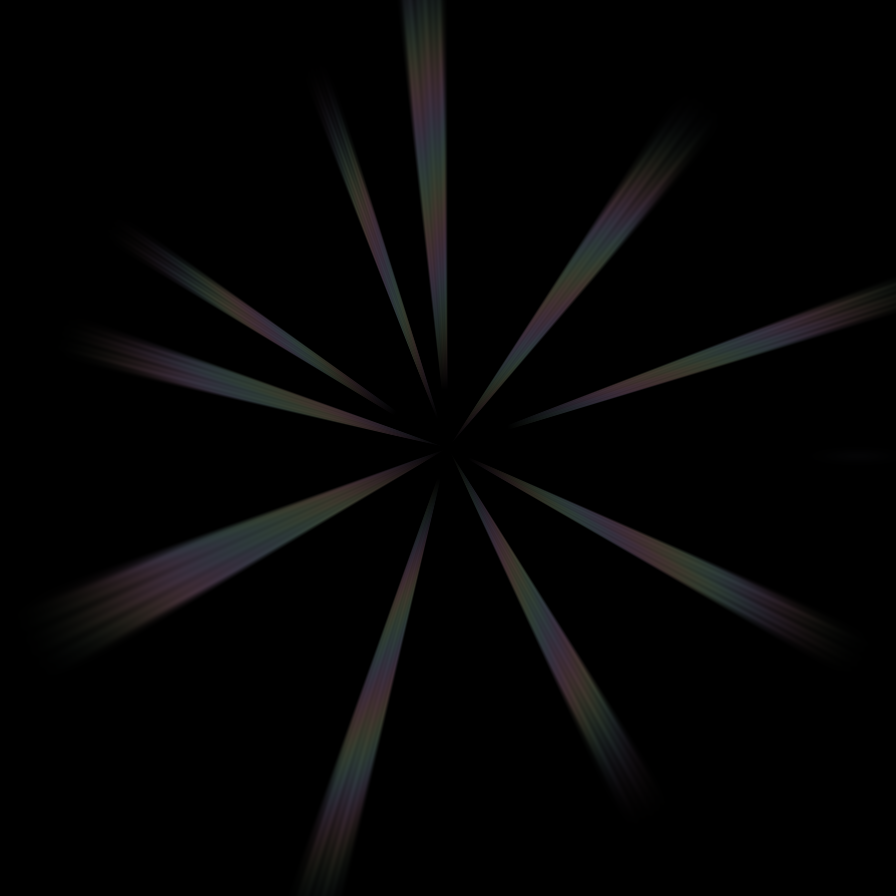
Give the GLSL for this background, as a WebGL 1 fragment shader.

```glsl
precision highp float;
// Ten thin prismatic light beams fan out from the centre of a black field.
// Each beam is a polar wedge with soft ends, tinted by a cosine spectrum that
// cycles along its length and broken up by fine layered-sine streaks.

uniform vec2 u_resolution;

const float TAU = 6.2831853;

// Muted iridescent tint: reddest at whole turns, then green, then blue.
vec3 spectrum(float turn) {
  return vec3(0.205, 0.197, 0.2) + vec3(0.035, 0.028, 0.032) * cos(TAU * (turn - vec3(0.0, 0.36, 0.68)));
}

// Fine lengthwise filaments, from sines of the position across the beam.
float streaks(float across, float seed) {
  return 0.5 + 0.25 * sin(across * 9.0 + seed) + 0.25 * sin(across * 21.0 + seed * 2.3);
}

// Wedge in polar space: axis and half width in degrees, inner and outer radius,
// the radius where the tint is reddest, and the length of one colour cycle.
vec3 beam(vec2 p, float axis, float halfWidth, float inner, float outer, float redRadius, float cycle) {
  float a = radians(axis);
  vec2 q = vec2(dot(p, vec2(cos(a), sin(a))), dot(p, vec2(-sin(a), cos(a))));
  float r = length(p);
  float across = atan(q.y, q.x) / radians(halfWidth);

  // Edges stay crisp near the centre and feather towards the outer end.
  float farness = smoothstep(outer * 0.5, outer, r);
  float pixel = 1.0 / min(u_resolution.x, u_resolution.y);
  float feather = max(0.28 + 0.4 * farness, pixel / (radians(halfWidth) * r + 0.0001));
  float edge = 1.0 - smoothstep(1.08 - feather, 1.08, abs(across));

  float along = smoothstep(inner - 0.015, inner + 0.13, r);
  along = sqrt(along) * (1.0 - smoothstep(outer * 0.6, outer, r));
  float filament = 1.0 - (0.12 + 0.45 * farness) * streaks(across, axis);

  float turn = (r - redRadius) / cycle + 0.13 * across + 0.03 * sin(across * 7.0 + axis);
  return spectrum(turn) * edge * along * filament * 1.1;
}

void main() {
  vec2 p = (gl_FragCoord.xy - 0.5 * u_resolution) / min(u_resolution.x, u_resolution.y);
  vec3 color = vec3(0.0);

  // Upper half, counterclockwise from the right
  color += beam(p,  18.9, 2.2, 0.085, 0.62, 0.22, 0.24);
  color += beam(p,  53.2, 3.9, 0.020, 0.49, 0.20, 0.16);
  color += beam(p,  93.3, 3.1, 0.080, 0.64, 0.41, 0.17);
  color += beam(p, 109.3, 2.1, 0.050, 0.46, 0.27, 0.18);
  color += beam(p, 146.6, 2.3, 0.085, 0.46, 0.27, 0.15);
  color += beam(p, 163.7, 3.4, 0.020, 0.46, 0.11, 0.27);

  // Lower half
  color += beam(p, 205.2, 5.7, 0.020, 0.53, 0.08, 0.31);
  color += beam(p, 253.6, 3.3, 0.050, 0.59, 0.30, 0.15);
  color += beam(p, 298.5, 3.8, 0.020, 0.48, 0.29, 0.16);
  color += beam(p, 333.2, 3.3, 0.040, 0.53, 0.25, 0.19);

  // Barely visible haze near the right border
  vec2 haze = (p - vec2(0.457, -0.009)) / vec2(0.035, 0.007);
  color += vec3(0.015, 0.016, 0.02) * exp(-dot(haze, haze));

  gl_FragColor = vec4(color, 1.0);
}
```
